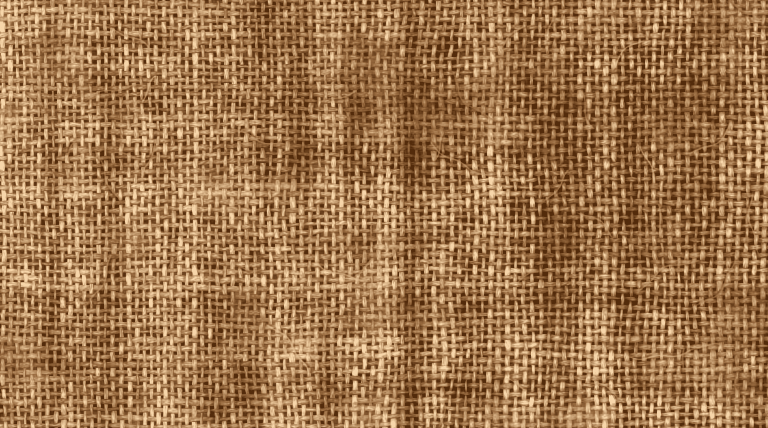
Reproduce this texture procedurally as a Shadertoy shader.

```glsl
// Coarse plain-weave burlap with uneven yarns, dark gaps, matted fuzz and stray fibres.
#define THREADS vec2(98.0, 56.0)      // yarns across and down
#define YARN_HALF vec2(0.30, 0.32)    // half widths: upright, level
#define WOBBLE 0.30                   // sideways drift of the yarns
#define WEAR 0.36                     // strength of broad tone changes
#define FIBRES 50
#define FIBRE_WIDTH 0.0018
#define DARK vec3(0.325, 0.17, 0.045)
#define MID vec3(0.60, 0.42, 0.25)
#define LIGHT vec3(0.97, 0.84, 0.665)

const float PI = 3.14159;

float hash(vec2 p) {
    vec3 q = fract(p.xyx * vec3(0.1031, 0.1030, 0.0973));
    q += dot(q, q.yzx + 33.33);
    return fract((q.x + q.y) * q.z);
}

float noise(vec2 p) {
    vec2 i = floor(p), f = fract(p);
    f = f * f * (3.0 - 2.0 * f);
    return mix(mix(hash(i), hash(i + vec2(1, 0)), f.x),
               mix(hash(i + vec2(0, 1)), hash(i + vec2(1, 1)), f.x), f.y);
}

float fbm(vec2 p) {
    float sum = 0.0, amp = 0.53;
    for (int k = 0; k < 4; k++) {
        sum += amp * noise(p);
        p = p * 2.03 + 17.3;
        amp *= 0.5;
    }
    return sum;
}

// One yarn: x = coverage, y = tone relative to its base.
vec2 yarn(float across, float along, float id, float halfWidth, float aa) {
    float slub = noise(vec2(along * 0.55, id * 7.1)) - 0.5;
    float w = halfWidth + 0.10 * (hash(vec2(id, 3.0)) - 0.5) + 0.18 * slub;
    float offset = across - 0.18 * (noise(vec2(along * 0.7, id * 5.3 + 40.0)) - 0.5);
    float r = clamp(offset / w, -1.2, 1.2);
    float twist = noise(vec2(along * 2.2 + offset * 3.0, offset * 7.0 + id * 13.0)) - 0.5;
    float tone = -0.36 * r * r - 0.10 * r + 0.34 * twist
               + 0.16 * (hash(vec2(id, 9.0)) - 0.5) + 0.30 * slub;
    return vec2(smoothstep(aa, -aa, abs(offset) - w), tone);
}

// Tone of the woven cloth at yarn coordinates p; relief lifts the upper crossings.
float weave(vec2 p, float relief, float aa) {
    vec2 id = floor(p), f = fract(p) - 0.5;
    float liftV = 0.5 * cos(PI * (p.y - 0.5 + id.x));
    float liftH = -0.5 * cos(PI * (p.x - 0.5 + id.y));
    vec2 v = yarn(f.x, p.y, id.x + 11.0, YARN_HALF.x, aa);
    vec2 h = yarn(-f.y, p.x, id.y + 211.0, YARN_HALF.y, aa);
    v.y += 0.76 + relief * liftV;
    h.y += 0.59 + relief * liftH;
    float clogged = hash(floor(p + 0.5));
    float gap = -0.10 + 0.40 * clogged * clogged;
    float upright = mix(mix(gap, h.y, h.x), v.y, v.x);
    float level = mix(mix(gap, v.y, v.x), h.y, h.x);
    return mix(level, upright, smoothstep(-0.15, 0.15, liftV - liftH));
}

// Broad light, darker streaks along both yarn directions, and a stained side.
float wearTone(vec2 uv) {
    float columns = noise(vec2(uv.x * 28.0, uv.y * 1.5)) - 0.5;
    float rows = noise(vec2(uv.x * 2.0, uv.y * 20.0 + 50.0)) - 0.5;
    float cloud = fbm(uv * vec2(7.0, 4.0) + 5.0) - 0.5;
    vec2 stain = (uv - vec2(0.77, 0.52)) / vec2(0.12, 0.26);
    float seams = exp(-pow((uv.x - 0.343) / 0.009, 2.0)) + exp(-pow((uv.x - 0.535) / 0.009, 2.0));
    return 0.7 * columns + 0.45 * rows + 0.4 * cloud - 0.3 * seams
         + 0.45 * (0.5 - uv.x) - 0.45 * exp(-dot(stain, stain));
}

// Lays bent loose hairs, each with a soft shadow, over the cloth.
float addFibres(float tone, vec2 q, float aspect, float px) {
    for (int k = 0; k < FIBRES; k++) {
        float n = float(k) + 1.0;
        vec2 centre = vec2(hash(vec2(n, 1.0)) * aspect, hash(vec2(n, 2.0)));
        float angle = 2.0 * PI * hash(vec2(n, 3.0));
        float reach = mix(0.02, 0.09, hash(vec2(n, 4.0)));
        float bend = 9.0 * (hash(vec2(n, 5.0)) - 0.5);
        vec2 d = q - centre;
        d = vec2(d.x * cos(angle) + d.y * sin(angle), d.y * cos(angle) - d.x * sin(angle));
        float curve = bend * d.x * d.x + 0.004 * sin(d.x * 70.0 + n);
        float slope = 2.0 * bend * d.x + 0.28 * cos(d.x * 70.0 + n);
        float side = (d.y - curve) / sqrt(1.0 + slope * slope);
        float ends = smoothstep(reach, reach * 0.75, abs(d.x));
        float hair = ends * smoothstep(FIBRE_WIDTH + px, FIBRE_WIDTH - px, abs(side));
        float shade = ends * smoothstep(0.005, 0.0, abs(side + 0.003));
        tone = mix(tone - 0.16 * shade, 0.55 + 0.35 * hash(vec2(n, 6.0)), 0.7 * hair);
    }
    return tone;
}

void mainImage(out vec4 fragColor, in vec2 fragCoord) {
    vec2 uv = fragCoord / iResolution.xy;
    float aspect = iResolution.x / iResolution.y, px = 1.0 / iResolution.y;
    vec2 q = vec2(uv.x * aspect, uv.y);

    // Nearly straight yarn grid, finer on the left
    vec2 drift = vec2(noise(uv * vec2(22.0, 6.0)), noise(uv * vec2(9.0, 13.0) + 30.0)) - 0.5;
    vec2 sway = vec2(noise(uv * 3.0 + 60.0), noise(uv * 3.0 + 90.0)) - 0.5;
    vec2 spread = vec2(uv.x * (1.08 - 0.08 * uv.x), uv.y);
    vec2 p = spread * THREADS + 2.0 * WOBBLE * drift + 0.6 * sway;
    float relief = mix(0.20, 0.46, smoothstep(0.4, 0.8, uv.x + 0.3 * sway.x));
    float tone = weave(p, relief, 0.04 + 0.32 * THREADS.y * px);

    // Matted fuzz softens the weave in patches
    float fuzz = fbm(vec2(q.x * 45.0 + 9.0 * sway.y, q.y * 80.0 + 40.0 * sway.x));
    float matted = smoothstep(0.48, 0.72, fbm(q * 7.0 + 20.0));
    tone = mix(tone, 0.20 + 0.66 * fuzz, 0.05 + 0.30 * matted);

    tone += WEAR * wearTone(uv) + 0.20 * (noise(q * 230.0) - 0.5);
    tone = clamp(addFibres(tone, q, aspect, px), 0.0, 1.0);

    vec3 color = mix(DARK, MID, min(tone / 0.47, 1.0));
    color = mix(color, LIGHT, max((tone - 0.47) / 0.53, 0.0));
    fragColor = vec4(color, 1.0);
}
```
